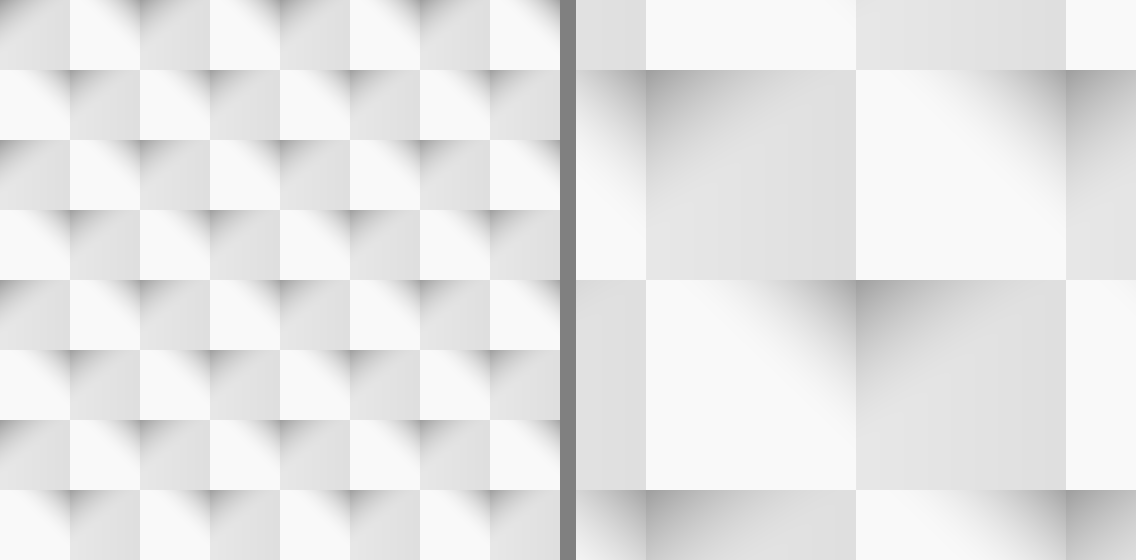
Left, the full canvas; right, a detail of the centre.
This pattern is drawn by a WebGL 2 fragment shader. Its source:

```glsl
#version 300 es
precision highp float;
// Checkerboard of white and grey tiles with soft corner shadows, like folded paper relief.

#define CELLS 8.0            // tiles across and down (even, so it wraps)
#define WHITE_TONE 0.975
#define GREY_TONE 0.908
#define GREY_FALL 0.035      // darkening of grey tiles towards the right
#define WHITE_SHADOW 0.33    // shadow depth in the corner
#define GREY_SHADOW 0.29
#define WHITE_SLOPE vec2(1.15, 1.20)  // shadow falloff across and down
#define GREY_SLOPE vec2(1.00, 1.20)
#define SHADOW_CURVE 1.8
#define SAMPLES 4            // antialiasing grid per side

uniform vec2 u_resolution;
out vec4 fragColor;

// Shadow that is 1 in the corner and fades to 0 along a slanted line.
float cornerShadow(vec2 fromCorner, vec2 slope) {
    return pow(max(1.0 - dot(fromCorner, slope), 0.0), SHADOW_CURVE);
}

// Brightness of the relief at uv in 0..1.
float reliefTone(vec2 uv) {
    vec2 grid = fract(uv) * CELLS;
    vec2 cell = floor(grid);
    vec2 local = grid - cell;
    float down = 1.0 - local.y;
    bool isGrey = mod(cell.x + cell.y, 2.0) > 0.5;

    // Grey tiles are shaded from the upper left, white ones from the upper right.
    if (isGrey) {
        float base = GREY_TONE - GREY_FALL * local.x;
        return base - GREY_SHADOW * cornerShadow(vec2(local.x, down), GREY_SLOPE);
    }
    return WHITE_TONE - WHITE_SHADOW * cornerShadow(vec2(1.0 - local.x, down), WHITE_SLOPE);
}

void main() {
    // Average a small grid of samples to smooth the tile edges.
    float tone = 0.0;
    for (int j = 0; j < SAMPLES; j++) {
        for (int i = 0; i < SAMPLES; i++) {
            vec2 offset = (vec2(i, j) + 0.5) / float(SAMPLES) - 0.5;
            tone += reliefTone((gl_FragCoord.xy + offset) / u_resolution);
        }
    }
    fragColor = vec4(vec3(tone / float(SAMPLES * SAMPLES)), 1.0);
}
```
